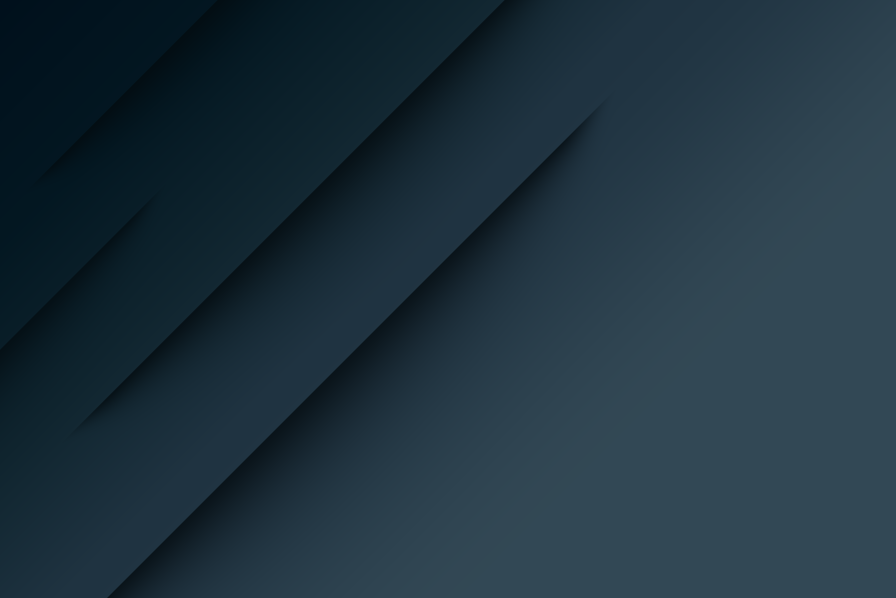
Write a WebGL 1 fragment shader that draws this background.

```glsl
precision highp float;
uniform vec2 u_resolution;

// Linear progress from a to b, held at both ends
float ramp(float a, float b, float x) {
  return clamp((x - a) / (b - a), 0.0, 1.0);
}

// Slate gradient running across the diagonal
vec3 slate(float across) {
  vec3 color = mix(vec3(0.0, 0.062, 0.108), vec3(0.012, 0.092, 0.132), ramp(-1.0, -0.58, across));
  color = mix(color, vec3(0.062, 0.145, 0.185), ramp(-0.58, -0.22, across));
  color = mix(color, vec3(0.122, 0.200, 0.255), ramp(-0.22, 0.10, across));
  return mix(color, vec3(0.198, 0.282, 0.332), smoothstep(-0.12, 1.0, ramp(0.10, 0.80, across) * 1.12 - 0.12)
    - smoothstep(-0.12, 1.0, -0.12));
}

// Shadow below a diagonal cut, tapering to a point at each end
float cutShadow(vec2 diagonal, float edge, float start, float end, float spread) {
  float along = ramp(start, end, diagonal.y);
  float lens = 4.0 * along * (1.0 - along);
  float depth = diagonal.x - edge;
  float width = spread * lens + 0.001;
  float falloff = exp(-pow(max(depth, 0.0) / width, 1.25));
  float pixel = 1.0 / u_resolution.y;
  return falloff * smoothstep(-pixel, pixel, depth) * smoothstep(0.0, 0.35, lens);
}

void main() {
  vec2 p = gl_FragCoord.xy / u_resolution.y;
  vec2 diagonal = vec2(p.x - p.y, p.x + p.y);
  vec3 color = slate(diagonal.x);

  // Four parallel cuts, from upper left to lower right
  float shade = 0.75 * cutShadow(diagonal, -0.636, 0.71, 1.95, 0.065);
  shade = max(shade, 0.70 * cutShadow(diagonal, -0.415, -0.45, 0.98, 0.065));
  shade = max(shade, 0.78 * cutShadow(diagonal, -0.156, 0.35, 2.20, 0.085));
  shade = max(shade, 0.78 * cutShadow(diagonal, 0.179, -0.20, 1.89, 0.105));

  gl_FragColor = vec4(mix(color, vec3(0.012, 0.040, 0.055), shade), 1.0);
}
```
